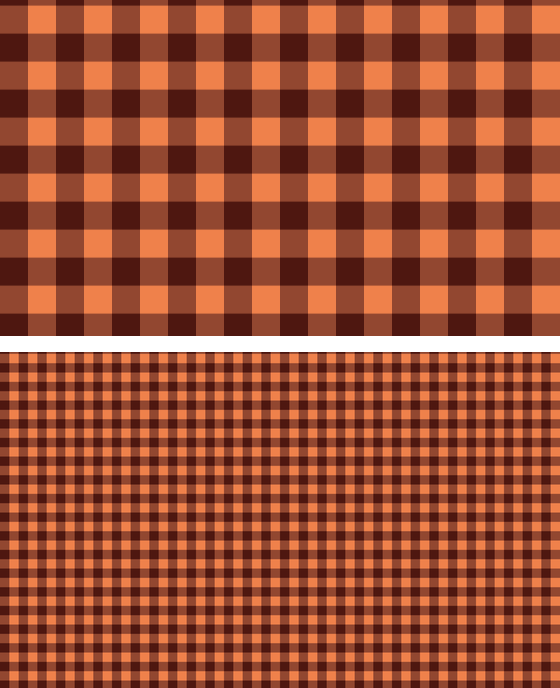
Top: one tile. Bottom: repeated 3 by 3.
This pattern is drawn by a WebGL 2 fragment shader. Its source:

```glsl
#version 300 es
precision highp float;
// Gingham check: dark and orange bands crossing, with a mid brown where they mix.

uniform vec2 u_resolution;
out vec4 fragColor;

const vec2 REPEATS = vec2(10.0, 6.0);       // whole repeats across and down
const vec2 BAND_CENTRE = vec2(0.75, 0.65);  // middle of the light band in a repeat
const float BAND_HALF_WIDTH = 0.25;         // light band fills half of each repeat

const vec3 DARK_BROWN = vec3(0.307, 0.092, 0.063);
const vec3 MID_BROWN = vec3(0.572, 0.280, 0.187);
const vec3 ORANGE = vec3(0.936, 0.504, 0.293);

// Coverage of the light bands along each axis, with edges one pixel soft.
vec2 lightBands(vec2 cell, vec2 pixelSize) {
    vec2 distanceToCentre = abs(fract(cell - BAND_CENTRE + 0.5) - 0.5);
    return clamp((BAND_HALF_WIDTH - distanceToCentre) / pixelSize + 0.5, 0.0, 1.0);
}

void main() {
    vec2 uv = gl_FragCoord.xy / u_resolution;
    vec2 bands = lightBands(uv * REPEATS, REPEATS / u_resolution);

    // Two dark threads, one of each, or two light threads.
    vec3 darkRow = mix(DARK_BROWN, MID_BROWN, bands.x);
    vec3 lightRow = mix(MID_BROWN, ORANGE, bands.x);
    fragColor = vec4(mix(darkRow, lightRow, bands.y), 1.0);
}
```
